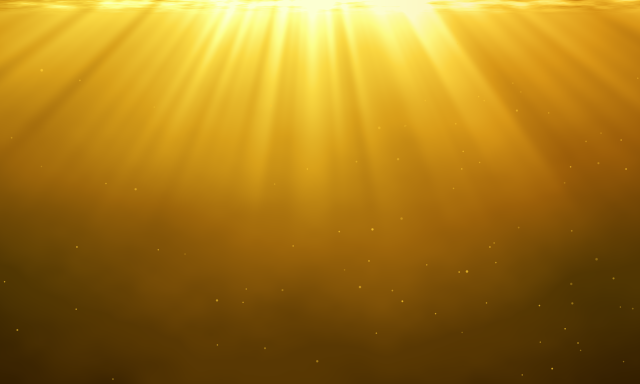
Reproduce this background procedurally as a Shadertoy shader.

```glsl
float hash(vec2 p) {
    return fract(sin(dot(p, vec2(127.1, 311.7))) * 43758.5453);
}

float noise(vec2 p) {
    vec2 cell = floor(p);
    vec2 f = fract(p);
    f = f * f * (3.0 - 2.0 * f);
    float low = mix(hash(cell), hash(cell + vec2(1.0, 0.0)), f.x);
    float high = mix(hash(cell + vec2(0.0, 1.0)), hash(cell + 1.0), f.x);
    return mix(low, high, f.y);
}

float fbm(vec2 p) {
    float sum = 0.0;
    float weight = 0.5;
    for (int i = 0; i < 4; i++) {
        sum += weight * noise(p);
        p = p * 2.03 + vec2(7.3, 3.1);
        weight *= 0.5;
    }
    return sum;
}

float bell(float x, float center, float width) {
    float k = (x - center) / width;
    return exp(-k * k);
}

// Brightness to colour, from deep brown through gold to pale yellow
vec3 goldRamp(float v) {
    vec3 c = mix(vec3(0.19, 0.11, 0.0), vec3(0.35, 0.22, 0.01), smoothstep(0.0, 0.2, v));
    c = mix(c, vec3(0.62, 0.40, 0.04), clamp((v - 0.2) / 0.2, 0.0, 1.0));
    c = mix(c, vec3(0.85, 0.63, 0.10), clamp((v - 0.4) / 0.2, 0.0, 1.0));
    c = mix(c, vec3(0.98, 0.85, 0.26), clamp((v - 0.6) / 0.2, 0.0, 1.0));
    c = mix(c, vec3(0.99, 0.99, 0.53), clamp((v - 0.8) / 0.12, 0.0, 1.0));
    return mix(c, vec3(0.99, 1.0, 0.82), clamp((v - 0.92) / 0.12, 0.0, 1.0));
}

// Light shafts across the fan angle: fine streaks plus the broad beams
float shafts(float angle, float depth) {
    float streaks = noise(vec2(angle * 13.0 + 40.0, depth * 0.7)) - 0.5;
    streaks += 0.6 * (noise(vec2(angle * 31.0 + 90.0, depth * 1.1)) - 0.5);
    float beams = bell(angle, 0.0, 0.05) + 0.6 * bell(angle, -0.17, 0.035);
    beams += 0.8 * bell(angle, -0.40, 0.08) + 0.5 * bell(angle, -0.62, 0.06);
    beams += 0.5 * bell(angle, 0.20, 0.04) + 0.9 * bell(angle, 0.53, 0.09);
    beams -= 0.9 * bell(angle, -0.09, 0.035) + 0.6 * bell(angle, 0.31, 0.05);
    return 0.15 * streaks + 0.08 * beams;
}

// Scattered specks, at most one in each grid cell
float specks(vec2 p, float scale, float density, float pixel) {
    vec2 cell = floor(p * scale);
    vec2 jitter = vec2(hash(cell + 3.7), hash(cell + 9.2));
    vec2 center = (cell + 0.15 + 0.7 * jitter) / scale;
    float radius = mix(0.0009, 0.0027, pow(hash(cell + 5.1), 3.0));
    float dist = length(p - center);
    float present = step(hash(cell + 1.3), density);
    float strength = mix(0.35, 1.0, hash(cell + 8.6));
    return present * strength * (1.0 - smoothstep(radius - 0.5 * pixel, radius + pixel, dist));
}

void mainImage(out vec4 fragColor, in vec2 fragCoord) {
    float pixel = 1.0 / iResolution.y;
    vec2 p = fragCoord * pixel;
    float aspect = iResolution.x * pixel;
    float depth = 1.0 - p.y;
    float side = p.x - 0.488 * aspect;
    float edge = side / (0.5 * aspect);

    // Vertical falloff, darker sides and the glow under the surface
    float light = 0.75 - 0.6 * depth - 0.13 * edge * edge;
    light += 0.30 * exp(-depth * 7.0) * bell(side, 0.0, 0.56);
    light += 0.05 * bell(depth, 0.35, 0.3) * bell(side, 0.0, 0.4);

    // Shafts fan out from a source above the frame
    float angle = atan(side, depth + 0.41);
    float reach = 1.0 - smoothstep(0.08, 0.72, depth);
    light += shafts(angle, depth) * reach;

    // Drifting haze
    float haze = fbm(p * vec2(4.0, 5.0) + 12.0) - 0.47;
    light += haze * mix(0.06, 0.14, depth);

    // Flat ripples of the water surface
    float ripple = fbm(vec2(p.x * 14.0, depth * 110.0)) - 0.42;
    light += ripple * 0.55 * (1.0 - smoothstep(0.0, 0.045, depth));

    vec3 color = goldRamp(light);

    // Warmer tint on the right, olive at the lower sides
    float warm = smoothstep(0.0, 0.8, edge) * (1.0 - smoothstep(0.45, 0.8, depth));
    color *= mix(vec3(1.0), vec3(1.0, 0.93, 0.85), warm);
    float olive = smoothstep(0.4, 1.0, abs(edge)) * bell(depth, 0.75, 0.18);
    color *= mix(vec3(1.0), vec3(0.91, 0.98, 0.8), olive);

    // Floating dust, denser towards the right
    float density = mix(0.10, 0.28, smoothstep(-0.2, 0.8, edge)) * smoothstep(0.05, 0.3, depth);
    float dust = max(specks(p, 13.0, density, pixel), specks(p + 4.3, 19.0, density * 0.5, pixel));
    color = mix(color, vec3(0.98, 0.78, 0.18), dust * 0.85);

    fragColor = vec4(clamp(color, 0.0, 1.0), 1.0);
}
```
